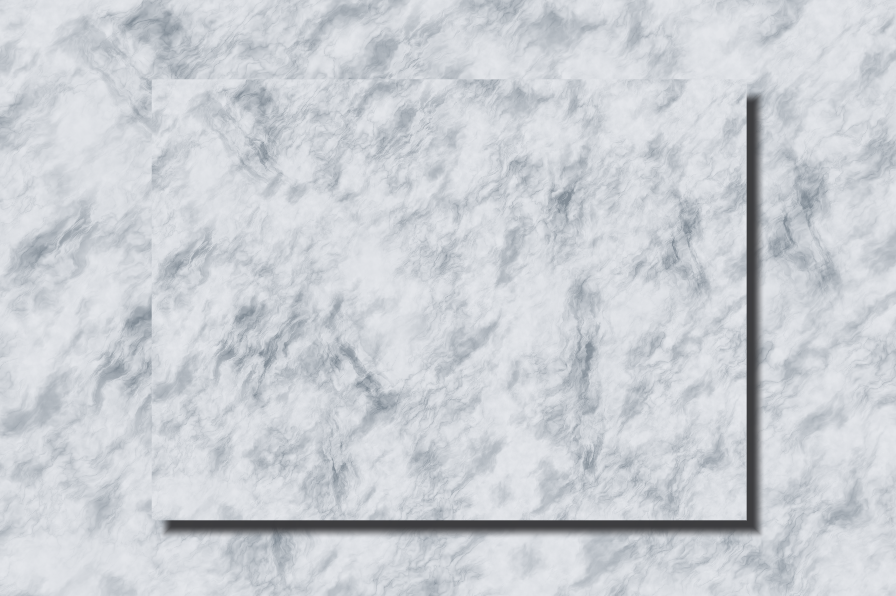
Give the GLSL for this texture, as a Shadertoy shader.

```glsl
// A pale marble slab with a smaller slab of the same stone floating above it.
// Warped gradient noise makes clouds and veins; soft ellipses steer the dark
// streaks and calm areas; a rectangle distance gives the panel and its shadow.

vec2 gradientAt(vec2 cell) {
    vec2 h = vec2(dot(cell, vec2(127.1, 311.7)), dot(cell, vec2(269.5, 183.3)));
    return 2.0 * fract(sin(h) * 43758.5) - 1.0;
}

float gradientNoise(vec2 p) {
    vec2 i = floor(p), f = fract(p);
    vec2 u = f * f * f * (f * (f * 6.0 - 15.0) + 10.0);
    vec2 e = vec2(1.0, 0.0);
    float a = dot(gradientAt(i), f);
    float b = dot(gradientAt(i + e.xy), f - e.xy);
    float c = dot(gradientAt(i + e.yx), f - e.yx);
    float d = dot(gradientAt(i + e.xx), f - e.xx);
    return mix(mix(a, b, u.x), mix(c, d, u.x), u.y);
}

float fbm(vec2 p) {
    float sum = 0.0, amp = 0.55;
    for (int i = 0; i < 5; i++) {
        sum += amp * gradientNoise(p);
        p = mat2(1.6, 1.2, -1.2, 1.6) * p + 3.7;
        amp *= 0.58;
    }
    return sum;
}

// Dark mineral streaks: centre, direction, length
const vec4 streaks[11] = vec4[11](
    vec4(1.05, 0.72, 1.45, 0.13), vec4(1.09, 0.41, 1.40, 0.14),
    vec4(1.10, 0.17, 1.57, 0.10), vec4(0.31, 0.36, 1.05, 0.17),
    vec4(0.20, 0.41, 0.95, 0.13), vec4(0.47, 0.14, 1.75, 0.12),
    vec4(0.69, 0.90, 0.75, 0.14), vec4(0.25, 0.85, 2.40, 0.13),
    vec4(0.12, 0.60, 0.90, 0.10), vec4(1.34, 0.62, 1.90, 0.13),
    vec4(0.50, 0.36, 2.20, 0.14));

// Calm white areas: centre, radius
const vec3 calms[6] = vec3[6](
    vec3(0.15, 0.75, 0.10), vec3(0.12, 0.05, 0.10), vec3(1.00, 0.48, 0.07),
    vec3(1.23, 0.48, 0.08), vec3(0.63, 0.42, 0.08), vec3(0.55, 0.61, 0.08));

vec3 marble(vec2 uv) {
    vec2 p = uv * vec2(1.5, 1.0);
    vec2 warp = vec2(fbm(p * 9.0), fbm(p * 9.0 + 17.3));
    vec2 q = p + 0.045 * warp;

    // Streaks are broken up by noise stretched along their direction
    float streak = 0.0;
    for (int i = 0; i < 11; i++) {
        vec4 s = streaks[i];
        vec2 dir = vec2(cos(s.z), sin(s.z));
        vec2 d = q - s.xy;
        vec2 local = vec2(dot(d, dir), dot(d, vec2(-dir.y, dir.x)));
        vec2 e = local / (s.w * vec2(0.85, 0.38));
        float grain = fbm(local * vec2(13.0, 40.0) + s.xy * 20.0);
        streak += exp(-dot(e, e)) * (0.1 + 1.2 * smoothstep(-0.08, 0.25, grain));
    }

    float calm = 0.0;
    for (int i = 0; i < 6; i++) {
        vec2 e = (q - calms[i].xy) / calms[i].z;
        calm += exp(-dot(e, e));
    }
    calm = min(calm, 1.0);

    // Clouds, veins and speckle, sheared to lean up and to the right
    vec2 lean = vec2(q.x - 0.35 * q.y, q.y - 0.35 * q.x);
    float cloud = smoothstep(-0.04, 0.36, fbm(lean * 12.0 + 4.0));
    float patches = smoothstep(-0.22, 0.2, fbm(p * 5.0 + 31.0));
    float vein = exp(-20.0 * abs(fbm(lean * 9.0 + 11.0)));
    float fine = exp(-16.0 * abs(fbm(lean * 21.0 + 23.0)));
    float tone = 0.55 * cloud + patches * (0.38 * vein + 0.26 * fine);
    tone = tone * (1.0 - 0.7 * calm) + 0.62 * streak * (1.0 - 0.5 * calm);
    tone += 0.22 * fbm(p * 45.0) * (1.0 - 0.5 * calm);
    return mix(vec3(0.88, 0.89, 0.907), vec3(0.55, 0.588, 0.625), clamp(tone, -0.04, 1.1));
}

float boxDistance(vec2 p, vec2 low, vec2 high) {
    vec2 d = abs(p - 0.5 * (low + high)) - 0.5 * (high - low);
    return length(max(d, 0.0)) + min(max(d.x, d.y), 0.0);
}

void mainImage(out vec4 fragColor, in vec2 fragCoord) {
    vec2 uv = fragCoord / iResolution.xy;
    vec2 p = uv * vec2(1.506, 1.0);
    vec2 low = vec2(0.255, 0.127), high = vec2(1.255, 0.867);

    // Offset drop shadow with a soft rim
    vec3 color = marble(uv);
    float shade = boxDistance(p, low + vec2(0.022, -0.022), high + vec2(0.022, -0.028));
    color = mix(color, vec3(0.23, 0.23, 0.24), 0.98 * (1.0 - smoothstep(-0.013, 0.009, shade)));

    // The raised panel carries the whole slab at reduced size
    float panel = boxDistance(p, low, high);
    float cover = clamp(0.5 - panel * iResolution.y, 0.0, 1.0);
    color = mix(color, marble((p - low) / (high - low)), cover);
    fragColor = vec4(color, 1.0);
}
```
